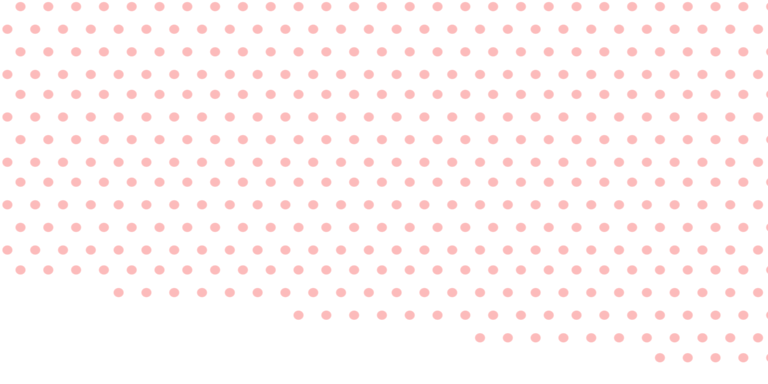
Give the GLSL for this pattern, as a WebGL 2 fragment shader.

```glsl
#version 300 es
precision highp float;
// Staggered pink polka dots on white, thinning out in steps toward the lower left.

uniform vec2 u_resolution;
out vec4 fragColor;

const vec3 PAPER = vec3(1.0);
const vec3 PINK = vec3(0.99, 0.735, 0.735);

// Lengths are in canvas heights, measured from the top left.
const float PITCH = 0.0724;          // column spacing
const float ROW_GAP = 0.0589;        // row spacing inside a group
const float GROUP_HEIGHT = 0.2286;   // four rows, the last gap being tighter
const float FIRST_ROW = 0.0172;
const float EVEN_START = 0.0534;
const float ODD_START = 0.0193;
const vec2 DOT_RADIUS = vec2(0.0130, 0.0119);

// Approximate signed distance to an axis-aligned ellipse.
float ellipseDistance(vec2 p, vec2 radius) {
    return (length(p / radius) - 1.0) * min(radius.x, radius.y);
}

// Nearest row: x holds its index, y its height.
vec2 nearestRow(float y) {
    float fromFirst = y - FIRST_ROW;
    float group = floor((fromFirst + 0.5 * ROW_GAP) / GROUP_HEIGHT);
    float local = fromFirst - group * GROUP_HEIGHT;
    float member = clamp(floor(local / ROW_GAP + 0.5), 0.0, 3.0);
    return vec2(group * 4.0 + member,
                FIRST_ROW + group * GROUP_HEIGHT + member * ROW_GAP);
}

// Centre of the nearest dot along a row.
float nearestColumn(float x, float row) {
    float start = mix(EVEN_START, ODD_START, mod(row, 2.0));
    return start + PITCH * floor((x - start) / PITCH + 0.5);
}

// Lower rows begin farther to the right, by a constant step.
float rowBegins(float row) {
    return 0.2734 + 0.470 * (row - 13.0);
}

float dotCoverage(vec2 p, float softness) {
    vec2 row = nearestRow(p.y);
    vec2 centre = vec2(nearestColumn(p.x, row.x), row.y);
    float d = ellipseDistance(p - centre, DOT_RADIUS);
    float present = step(rowBegins(row.x), centre.x);
    return present * (1.0 - smoothstep(-softness, softness, d));
}

void main() {
    vec2 p = gl_FragCoord.xy / u_resolution.y;
    p.y = 1.0 - p.y;
    float softness = 0.9 / u_resolution.y;
    fragColor = vec4(mix(PAPER, PINK, dotCoverage(p, softness)), 1.0);
}
```
